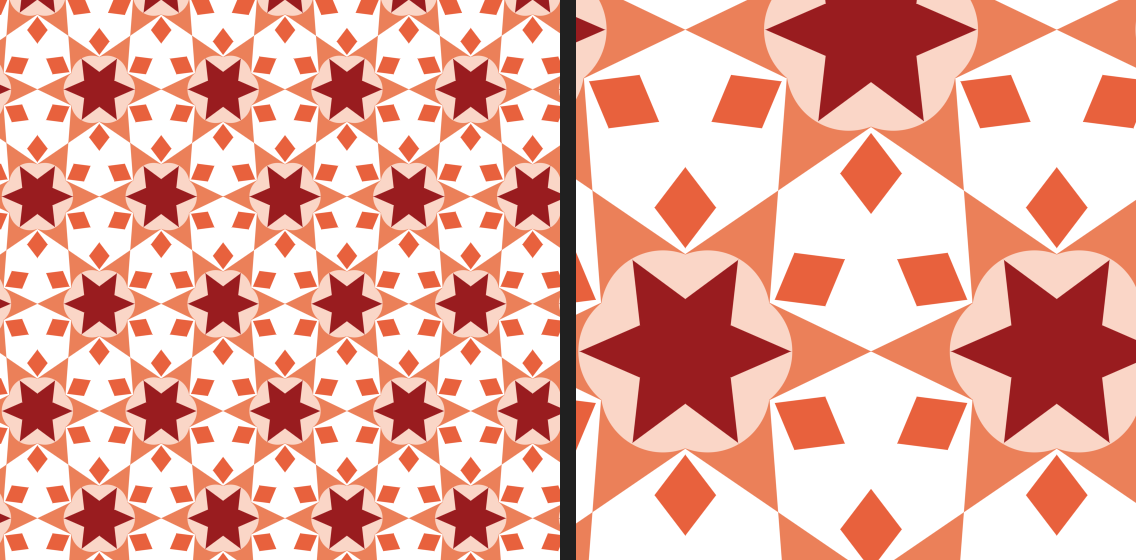
Left, the full canvas; right, a detail of the centre.
A Shadertoy shader for this pattern:

```glsl
// Hexagonal lattice of six-pointed stars on scalloped rosettes, joined by tapered rays, with rhombi between.

const float PERIOD = 0.2211;              // star spacing, in canvas heights
const vec2  ORIGIN = vec2(0.3984, 0.4575); // centre of one star

// Sizes below are in units of the star spacing.
const float STAR_TIP       = 0.284;
const float STAR_NOTCH     = 0.141;
const float LOBE_OFFSET    = 0.120;
const float LOBE_RADIUS    = 0.168;
const float RAY_TIP        = 0.500;
const float RAY_NOTCH      = 0.262;
const float RHOMBUS_OFFSET = 0.387;
const vec2  RHOMBUS_HALF   = vec2(0.109, 0.083);

const vec3 WHITE   = vec3(1.00, 1.00, 1.00);
const vec3 BLUSH   = vec3(0.98, 0.84, 0.78);
const vec3 APRICOT = vec3(0.92, 0.50, 0.35);
const vec3 CORAL   = vec3(0.91, 0.38, 0.24);
const vec3 CRIMSON = vec3(0.60, 0.11, 0.12);

const float SECTOR = 1.04719755;           // sixth of a turn
const vec2  NOTCH_AXIS = vec2(0.8660254, 0.5);

// Offset from the nearest point of the triangular lattice.
vec2 latticeOffset(vec2 p) {
    vec2 cell = vec2(1.0, 1.7320508);
    vec2 a = mod(p + 0.5 * cell, cell) - 0.5 * cell;
    vec2 b = mod(p, cell) - 0.5 * cell;
    return dot(a, a) < dot(b, b) ? a : b;
}

// Sixfold mirror symmetry: folds the plane into a 30 degree wedge.
vec2 foldSixfold(vec2 p) {
    float angle = mod(atan(p.y, p.x) + 0.5 * SECTOR, SECTOR) - 0.5 * SECTOR;
    return length(p) * vec2(cos(angle), abs(sin(angle)));
}

// Signed distance to the edge from tip to notch, negative towards the centre.
float starEdge(vec2 p, float tip, float notch) {
    vec2 edge = normalize(notch * NOTCH_AXIS - vec2(tip, 0.0));
    vec2 v = p - vec2(tip, 0.0);
    return edge.y * v.x - edge.x * v.y;
}

float rhombus(vec2 p, vec2 halfSize) {
    vec2 n = 1.0 / halfSize;
    return (dot(abs(p), n) - 1.0) / length(n);
}

float coverage(float dist, float pixel) {
    return smoothstep(0.7 * pixel, -0.7 * pixel, dist);
}

void mainImage(out vec4 fragColor, in vec2 fragCoord) {
    vec2 p = (fragCoord / iResolution.y - ORIGIN) / PERIOD;
    float pixel = 1.0 / (iResolution.y * PERIOD);
    vec2 q = foldSixfold(latticeOffset(p));

    // Coordinates along and across the axis through the notches
    vec2 r = vec2(dot(q, NOTCH_AXIS), NOTCH_AXIS.x * q.y - NOTCH_AXIS.y * q.x);

    float rays    = starEdge(q, RAY_TIP, RAY_NOTCH);
    float rosette = length(q - vec2(LOBE_OFFSET, 0.0)) - LOBE_RADIUS;
    float star    = starEdge(q, STAR_TIP, STAR_NOTCH);
    float gem     = rhombus(r - vec2(RHOMBUS_OFFSET, 0.0), RHOMBUS_HALF);

    // Layers from back to front
    vec3 color = WHITE;
    color = mix(color, APRICOT, coverage(rays, pixel));
    color = mix(color, BLUSH, coverage(rosette, pixel));
    color = mix(color, CRIMSON, coverage(star, pixel));
    color = mix(color, CORAL, coverage(gem, pixel));
    fragColor = vec4(color, 1.0);
}
```
